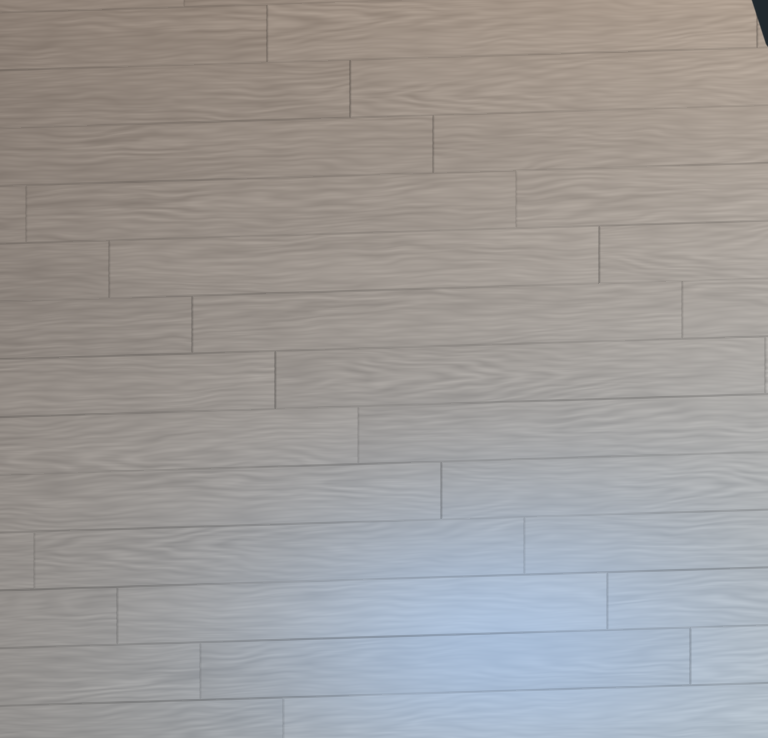
Give the GLSL for this texture, as a Shadertoy shader.

```glsl
// Staggered wood-plank floor under warm-to-cool daylight with a bluish glare.
// Planks come from floor/fract; growth rings are hyperbolic contours bent by
// layered sines, and pores are stretched cellular noise.

const float ROW_HEIGHT = 0.0783;      // all lengths in canvas heights
const float PLANK_LENGTH = 0.664;
const float ROW_STAGGER = 0.1125;
const float FIRST_JOINT = 0.362;
const float SEAM_SLOPE = 0.030;
const float SEAM_WIDTH = 0.0011;
const float RINGS_ACROSS = 9.0;
const float ARCH_DENSITY = 15.0;
const float RING_CONTRAST = 0.026;
const float PORE_CONTRAST = 0.050;
const float PLANK_VARIATION = 0.022;

const vec3 TOP_LEFT = vec3(0.54, 0.490, 0.450);
const vec3 TOP_RIGHT = vec3(0.67, 0.610, 0.555);
const vec3 BOTTOM_LEFT = vec3(0.58, 0.570, 0.560);
const vec3 BOTTOM_RIGHT = vec3(0.69, 0.725, 0.750);
const vec3 GLARE_COLOR = vec3(0.68, 0.785, 0.920);
const vec2 GLARE_CENTER = vec2(0.68, 0.125);
const vec2 GLARE_SIZE = vec2(0.23, 0.14);
const vec3 BAR_COLOR = vec3(0.13, 0.16, 0.18);
const vec2 BAR_TOP = vec2(1.027, 1.01);
const vec2 BAR_END = vec2(1.048, 0.945);
const float BAR_RADIUS = 0.011;

vec2 hash2(vec2 p) {
    vec3 q = fract(vec3(p.xyx) * vec3(0.1031, 0.1030, 0.0973));
    q += dot(q, q.yzx + 33.33);
    return fract((q.xx + q.yz) * q.zy);
}

// Distance to the nearest scattered cell point
float cellular(vec2 p) {
    vec2 cell = floor(p);
    float nearest = 4.0;
    for (int j = -1; j <= 1; j++) {
        for (int i = -1; i <= 1; i++) {
            vec2 c = cell + vec2(i, j);
            vec2 d = c + hash2(c) - p;
            nearest = min(nearest, dot(d, d));
        }
    }
    return sqrt(nearest);
}

// Smooth wandering value, roughly -1 to 1
float layeredSines(vec2 p) {
    float sum = 0.0, amplitude = 0.5;
    for (int i = 0; i < 4; i++) {
        sum += amplitude * sin(p.x + 1.7 * sin(p.y + float(i)));
        p = mat2(1.5, 0.6, -0.6, 1.5) * p + 2.3;
        amplitude *= 0.6;
    }
    return sum;
}

float segmentDistance(vec2 p, vec2 a, vec2 b) {
    vec2 ab = b - a;
    float t = clamp(dot(p - a, ab) / dot(ab, ab), 0.0, 1.0);
    return length(p - a - ab * t);
}

// Brightness offset of the wood; x runs along the plank, y across (-0.5 to 0.5)
float woodGrain(vec2 q, vec2 id) {
    vec2 seed = hash2(id + 17.0);
    vec2 shift = seed * 60.0;
    float warp = layeredSines(vec2(q.x * 13.0, q.y * 2.5) + shift);
    float across = q.y - (seed.x - 0.5) * 0.6 + 0.09 * warp;
    float arches = (seed.y - 0.5) * 2.0 * ARCH_DENSITY;
    float rings = RINGS_ACROSS * sqrt(across * across + 0.012) + arches * q.x;
    rings += 0.35 * layeredSines(vec2(q.x * 22.0, q.y * 9.0) + shift.yx);
    float wave = sin(6.2832 * rings);
    float heart = exp(-9.0 * across * across);
    float patches = 0.55 + 0.45 * layeredSines(vec2(q.x * 9.0, q.y * 3.0) - shift);
    float ring = (wave + 0.5 * wave * abs(wave)) * patches * (0.35 + 0.5 * heart);
    float pores = 0.45 - cellular(vec2(q.x * 15.0, q.y * 15.0 + warp) + shift);
    float bands = 0.010 * layeredSines(vec2(q.y * 8.0, q.x * 4.0) + shift);
    return RING_CONTRAST * ring + PORE_CONTRAST * pores + bands;
}

float lineMask(float distance, float pixel) {
    return 1.0 - smoothstep(SEAM_WIDTH - 0.5 * pixel, SEAM_WIDTH + pixel, distance);
}

void mainImage(out vec4 fragColor, in vec2 fragCoord) {
    vec2 uv = fragCoord / iResolution.xy;
    vec2 p = fragCoord / iResolution.y;
    float pixel = 1.0 / iResolution.y;

    // Plank layout, counted from the top
    float down = (1.0 - p.y + SEAM_SLOPE * (p.x - 0.52) - 0.0014) / ROW_HEIGHT;
    float row = floor(down);
    float along = (p.x - FIRST_JOINT - ROW_STAGGER * row) / PLANK_LENGTH;
    vec2 id = vec2(floor(along), row) + 40.0;
    vec2 local = vec2(fract(along) * PLANK_LENGTH, fract(down) - 0.5);

    // Daylight and glare
    vec3 color = mix(mix(BOTTOM_LEFT, BOTTOM_RIGHT, uv.x),
                     mix(TOP_LEFT, TOP_RIGHT, uv.x), uv.y);
    vec2 g = (p - GLARE_CENTER) / GLARE_SIZE;
    float glare = exp(-0.5 * dot(g, g));
    color = mix(color, GLARE_COLOR, 0.75 * glare);

    // Wood tone and grain, washed out inside the glare
    float tone = (hash2(id).x - 0.5) * PLANK_VARIATION;
    float grain = woodGrain(local, id) * (1.0 - 0.5 * glare);
    color += (tone + grain) * vec3(1.0, 0.98, 0.94);

    // Seams fade in and out; end joints differ from plank to plank
    float seamDistance = (0.5 - abs(local.y)) * ROW_HEIGHT;
    float jointDistance = min(local.x, PLANK_LENGTH - local.x);
    float seamFade = 0.09 + 0.05 * layeredSines(vec2(p.x * 7.0, floor(down + 0.5) * 2.1));
    float jointFade = mix(0.07, 0.20, hash2(vec2(floor(along + 0.5), row) + 70.0).y);
    float seam = max(lineMask(seamDistance, pixel) * seamFade * mix(1.5, 0.8, uv.y),
                     lineMask(jointDistance, pixel) * jointFade);
    color *= 1.0 - seam;

    // Dark bar in the upper right corner
    float bar = segmentDistance(p, BAR_TOP, BAR_END) - BAR_RADIUS;
    color = mix(BAR_COLOR, color, smoothstep(-pixel, pixel, bar));
    fragColor = vec4(clamp(color, 0.0, 1.0), 1.0);
}
```
